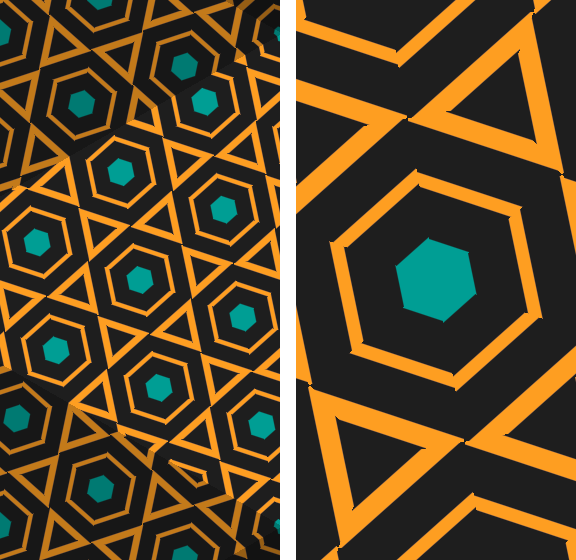
Left: the whole. Right: its middle third, enlarged.
Reproduce this pattern procedurally as a WebGL 1 fragment shader.

```glsl
precision highp float;
// Hexagons meeting at their corners, with outlined triangles between them:
// a tilted triangular lattice, folded by three mirrors that form a large triangle.
// Every mirror crossing darkens the pattern.
uniform vec2 u_resolution;

const float PI = 3.14159265;

// Reflects p into the mirror triangle; returns the remaining brightness.
float foldIntoTriangle(inout vec2 p) {
  float light = 1.0;
  for (int pass = 0; pass < 3; pass++) {
    for (int side = 0; side < 3; side++) {
      float angle = float(side) * 2.0 * PI / 3.0;
      vec2 normal = vec2(cos(angle), sin(angle));
      float beyond = dot(p, normal) - 0.508;
      if (beyond > 0.0) {
        p -= 2.0 * beyond * normal;
        light *= 0.77;
      }
    }
  }
  return light;
}

// Offset from the nearest centre of a triangular lattice of unit spacing.
vec2 latticeOffset(vec2 q) {
  vec2 period = vec2(1.0, sqrt(3.0));
  vec2 a = mod(q + 0.5 * period, period) - 0.5 * period;
  vec2 b = mod(q, period) - 0.5 * period;
  return dot(a, a) < dot(b, b) ? a : b;
}

// Hexagonal distance; the slight twist of each side leaves a step at the corners.
float hexDistance(vec2 q) {
  float sector = mod(atan(q.y, q.x), PI / 3.0) - PI / 6.0;
  return length(q) * cos(sector - 0.03);
}

void main() {
  vec2 p = (gl_FragCoord.xy - 0.5 * u_resolution) / u_resolution.x;
  float light = foldIntoTriangle(p);

  // Tilt the lattice by 40 degrees and scale it to unit spacing
  float tilt = radians(40.0);
  vec2 q = mat2(cos(tilt), -sin(tilt), sin(tilt), cos(tilt)) * p / 0.391;
  float d = hexDistance(latticeOffset(q));
  float blur = 0.8 / (0.391 * u_resolution.x);

  // Bands by distance: central hexagon, ring, triangle outline
  float core = 1.0 - smoothstep(-blur, blur, d - 0.112);
  float ring = 1.0 - smoothstep(-blur, blur, abs(d - 0.274) - 0.020);
  float outline = 1.0 - smoothstep(-blur, blur, abs(d - 0.4645) - 0.0315);
  float stroke = max(ring, outline);

  vec3 color = mix(vec3(0.118), vec3(0.0, 0.62, 0.58), core);
  color = mix(color, vec3(0.995, 0.62, 0.13), stroke);

  // Faint cool fringe along the orange edges
  color += 4.0 * stroke * (1.0 - stroke) * vec3(0.0, 0.01, 0.1);

  gl_FragColor = vec4(color * light, 1.0);
}
```
